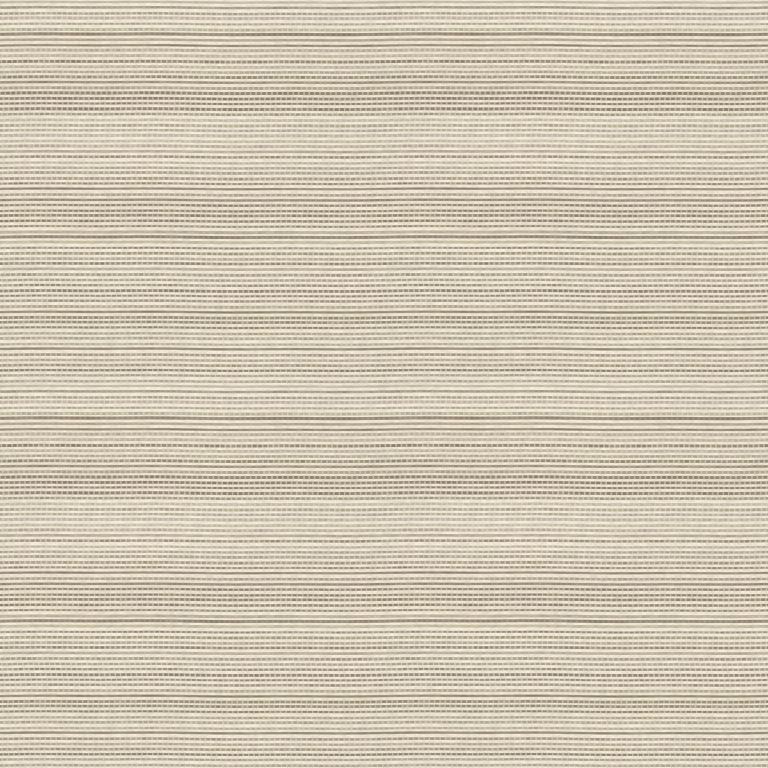
Reproduce this texture procedurally as a three.js fragment shader.

```glsl
// Woven cloth of fine horizontal cords: cream yarn parted by rows of taupe dashes.
// Each row hashes its own depth, width, hue and stagger; some rows join into lines.
// All cell indices wrap inside a tile, so the cloth continues across every edge.

varying vec2 vUv;

const float TAU = 6.2831853;
const float REPEATS = 2.0;      // tiles across and down
const float STITCHES = 72.0;    // stitches across one tile
const float ROWS = 72.0;        // cords down one tile
const float SAG = 0.07;         // waviness of the cords, in rows
const float DASH_HALF = 0.34;   // half length of a dash, in stitches
const float DASH_JOIN = 0.35;   // how far the dashes of plain rows run together
const float GROOVE_HALF = 0.23; // half height of a dash, in rows
const float ROW_SHIFT = 0.16;   // uneven spacing of the grooves, in rows
const float GRAIN = 0.07;       // fibre contrast
const float WEAR = 0.25;        // fading of dashes along a row

// Accent rows, counted down from the top of a tile
const vec4 SOLID_ROWS = vec4(8.0, 35.0, 58.0, 65.0);
const vec4 DARK_ROWS = vec4(6.0, 19.0, 44.0, 54.0);

const vec3 CREAM = vec3(0.94, 0.91, 0.86);
const vec3 SAND = vec3(0.86, 0.82, 0.74);
const vec3 OLIVE = vec3(0.79, 0.75, 0.63);
const vec3 ROSE = vec3(0.77, 0.71, 0.65);
const vec3 TAUPE = vec3(0.67, 0.62, 0.52);
const vec3 UMBER = vec3(0.55, 0.49, 0.40);

float hash(vec2 p) {
  return fract(sin(dot(p, vec2(127.1, 311.7))) * 43758.545);
}

// Value noise that wraps after the given number of cells
float wrapNoise(vec2 p, vec2 period) {
  vec2 cell = floor(p);
  vec2 f = fract(p);
  f = f * f * (3.0 - 2.0 * f);
  vec2 a = mod(cell, period);
  vec2 b = mod(cell + 1.0, period);
  return mix(mix(hash(a), hash(vec2(b.x, a.y)), f.x),
             mix(hash(vec2(a.x, b.y)), hash(b), f.x), f.y);
}

// Soft bar around the middle of a cell
float bar(float t, float halfWidth, float blur) {
  return 1.0 - smoothstep(halfWidth - blur, halfWidth + blur, abs(t - 0.5));
}

// 1 when the row is one of the four listed
float isRow(float row, vec4 list) {
  vec4 hit = 1.0 - step(0.5, abs(list - row));
  return max(max(hit.x, hit.y), max(hit.z, hit.w));
}

void main() {
  vec2 tile = fract(vec2(vUv.x, 1.0 - vUv.y) * REPEATS);

  // Cords, very slightly sagging
  float y = tile.y * ROWS + SAG * (sin(TAU * tile.x) + 0.5 * sin(TAU * 3.0 * tile.x));
  float row = mod(floor(y), ROWS);

  // Character of this row
  float rowDepth = hash(vec2(row, 3.0));
  float rowShift = hash(vec2(row, 29.0));
  float rowWidth = hash(vec2(row, 41.0)) - 0.5;
  float solid = isRow(row, SOLID_ROWS);
  float dark = isRow(row, DARK_ROWS);
  float phase = TAU * row / ROWS;
  float band = 0.5 + 0.3 * sin(3.0 * phase + 1.0) + 0.2 * sin(7.0 * phase);
  float rowHue = hash(vec2(row, 17.0));
  vec3 tint = mix(OLIVE, ROSE, rowHue);
  float v = fract(y) + ROW_SHIFT * (hash(vec2(row, 67.0)) - 0.5);

  // Stitches, each slightly different
  float u = tile.x * STITCHES + rowShift;
  float stitch = mod(floor(u), STITCHES);
  float stitchTone = hash(vec2(stitch, row + 101.0)) - 0.5;
  float along = fract(u);

  // Yarn: long cream cords, faintly beaded, over sand
  float bead = 0.5 + 0.5 * cos(TAU * (along - 0.5));
  float crest = smoothstep(0.12, 0.38, abs(v - 0.5));
  float light = crest * (0.75 + 0.25 * bead) + 0.25 * (band - 0.5);
  vec3 yarnShade = mix(SAND, tint, 0.3 * (1.0 - band));
  vec3 color = mix(yarnShade, CREAM, clamp(light + 0.25 * stitchTone, 0.0, 1.0));

  // Dashes: broken in plain rows, run together in line rows
  float join = max(solid, mix(DASH_JOIN, 0.8, step(0.75, rowShift)));
  float dash = bar(along, DASH_HALF + 0.06 * stitchTone, 0.14);
  dash = mix(dash, 1.0, join);
  float grooveHalf = GROOVE_HALF + 0.12 * rowWidth - 0.03 * solid;
  float groove = bar(v, grooveHalf, 0.13);
  float wear = wrapNoise(vec2(tile.x * 18.0, row), vec2(18.0, ROWS));
  float depth = 0.15 + 0.85 * rowDepth + 0.3 * (0.5 - band);
  depth = max(depth, max(0.9 * solid, dark)) + 0.2 * stitchTone;
  vec3 dashColor = mix(tint, TAUPE, smoothstep(0.0, 0.6, depth));
  dashColor = mix(dashColor, UMBER, smoothstep(0.55, 1.0, depth));
  color = mix(color, dashColor, groove * dash * (1.0 - WEAR * wear));

  // Fibre grain drawn out along the cords, and faint broad unevenness
  float fibre = wrapNoise(tile * vec2(96.0, 216.0), vec2(96.0, 216.0)) - 0.5;
  float cloud = wrapNoise(tile * vec2(4.0, 9.0), vec2(4.0, 9.0)) - 0.5;
  color *= 1.0 + GRAIN * fibre + 0.02 * cloud;

  gl_FragColor = vec4(clamp(color, 0.0, 1.0), 1.0);
}
```
